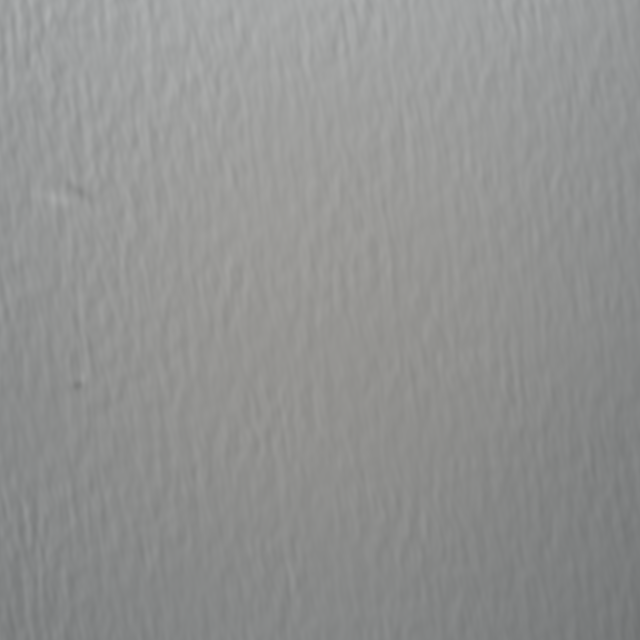
Reproduce this texture procedurally as a WebGL 2 fragment shader.

```glsl
#version 300 es
precision highp float;
// A matte grey painted wall in soft light, with a fine vertical brushed relief.
// A smooth light falloff is shaded by the slope of stretched gradient noise,
// and two shallow dents interrupt the grain near the left side.

uniform vec2 u_resolution;
out vec4 fragColor;

const float FLOOR_LIGHT = 0.525;          // brightness at the lower edge
const float RISE = 0.125;                 // gain towards the upper edge
const float SIDE_FALLOFF = 0.17;          // darkening away from the light axis
const float LIGHT_AXIS = 0.40;
const vec2 COARSE_GRAIN = vec2(56.0, 23.0);
const vec2 FINE_GRAIN = vec2(108.0, 48.0);
const vec2 STREAKS = vec2(74.0, 7.0);
const vec2 LIGHT_STEP = vec2(-0.0034, 0.0026);
const float RELIEF = 0.050;
const vec3 COOL = vec3(-0.005, 0.003, 0.004);
const vec3 WARM = vec3(0.004, 0.002, -0.008);

vec2 hashGradient(vec2 cell) {
    uvec2 q = uvec2(ivec2(cell) + 4096);
    uint h = q.x * 1597334677u ^ q.y * 3812015801u;
    h = (h ^ (h >> 15)) * 2246822519u;
    h ^= h >> 13;
    float angle = float(h & 65535u) / 65536.0 * 6.28319;
    return vec2(cos(angle), sin(angle));
}

float noise(vec2 p) {
    vec2 i = floor(p);
    vec2 f = p - i;
    vec2 w = f * f * f * (f * (f * 6.0 - 15.0) + 10.0);
    float a = dot(hashGradient(i), f);
    float b = dot(hashGradient(i + vec2(1, 0)), f - vec2(1, 0));
    float c = dot(hashGradient(i + vec2(0, 1)), f - vec2(0, 1));
    float d = dot(hashGradient(i + vec2(1, 1)), f - vec2(1, 1));
    return mix(mix(a, b, w.x), mix(c, d, w.x), w.y);
}

// Surface height of the brushed paint.
float paintHeight(vec2 p) {
    p.x += 0.10 * p.y + 0.006 * noise(p * 9.0);
    return noise(p * COARSE_GRAIN)
         + 0.38 * noise(p * FINE_GRAIN + 31.7)
         + 0.40 * noise(p * STREAKS + 73.1);
}

// Soft elliptical spot, turned by an angle.
float spot(vec2 p, vec2 center, vec2 radius, float angle) {
    vec2 d = p - center;
    float c = cos(angle), s = sin(angle);
    d = vec2(c * d.x + s * d.y, c * d.y - s * d.x) / radius;
    return exp(-dot(d, d));
}

// Paired dark and bright sides of the two dents.
float dents(vec2 p) {
    float shade = -0.060 * spot(p, vec2(0.122, 0.702), vec2(0.020, 0.008), -0.6);
    shade += 0.045 * spot(p, vec2(0.088, 0.690), vec2(0.032, 0.010), -0.25);
    shade -= 0.070 * spot(p, vec2(0.122, 0.398), vec2(0.009, 0.007), 0.5);
    shade += 0.060 * spot(p, vec2(0.130, 0.408), vec2(0.005, 0.012), 0.0);
    return shade;
}

void main() {
    vec2 uv = gl_FragCoord.xy / u_resolution;

    // Broad light
    float side = uv.x - LIGHT_AXIS;
    float light = FLOOR_LIGHT + RISE * uv.y - SIDE_FALLOFF * side * side;
    light += 0.008 * noise(uv * 4.0 + 5.3);

    // Grain, stronger to the left and top, patchy in between
    float slope = paintHeight(uv - LIGHT_STEP) - paintHeight(uv + LIGHT_STEP);
    float strength = 0.62 + 0.35 * smoothstep(0.5, 0.0, uv.x)
                   + 0.25 * smoothstep(0.6, 1.0, uv.y);
    strength *= 1.0 + 0.7 * noise(uv * 8.0 + 17.0);
    light += RELIEF * strength * slope + dents(uv);

    // Faint tint: warm in the middle, cool towards the corners
    float radius = length(uv - 0.5);
    vec3 tint = mix(WARM, COOL, smoothstep(0.05, 0.65, radius));
    fragColor = vec4(clamp(light + tint, 0.0, 1.0), 1.0);
}
```
